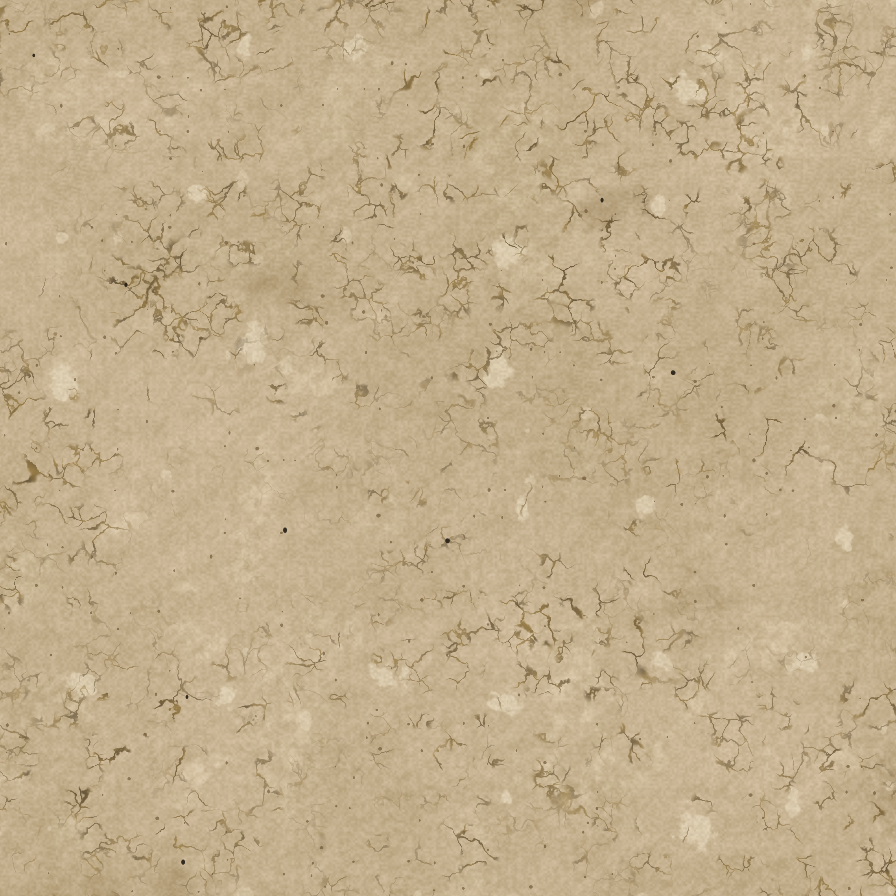
Reproduce this texture procedurally as a three.js fragment shader.

```glsl
// Weathered sandy plaster with hairline cracks, pale chips and dark pits.
varying vec2 vUv;

float hash(vec2 p) {
  return fract(sin(dot(p, vec2(127.1, 311.7))) * 43758.5453);
}

vec2 hash2(vec2 p) {
  return vec2(hash(p), hash(p + 57.3));
}

float noise(vec2 p) {
  vec2 i = floor(p);
  vec2 f = fract(p);
  f = f * f * (3.0 - 2.0 * f);
  float low = mix(hash(i), hash(i + vec2(1.0, 0.0)), f.x);
  float high = mix(hash(i + vec2(0.0, 1.0)), hash(i + 1.0), f.x);
  return mix(low, high, f.y);
}

float fbm(vec2 p) {
  float sum = 0.0;
  float amp = 0.5;
  for (int i = 0; i < 5; i++) {
    sum += amp * noise(p);
    p = mat2(1.6, 1.2, -1.2, 1.6) * p + 7.1;
    amp *= 0.5;
  }
  return sum / 0.97;
}

// Gap between the two nearest cell points: zero along cell borders
float cellBorder(vec2 p) {
  vec2 cell = floor(p);
  float nearest = 8.0;
  float second = 8.0;
  for (int y = -1; y <= 1; y++) {
    for (int x = -1; x <= 1; x++) {
      vec2 id = cell + vec2(float(x), float(y));
      float d = length(id + hash2(id) - p);
      second = min(second, max(nearest, d));
      nearest = min(nearest, d);
    }
  }
  return second - nearest;
}

// Broken, wandering hairlines that gather in loose clusters
float cracks(vec2 uv, float scale, float width) {
  vec2 warp = vec2(fbm(uv * 38.0 + scale), fbm(uv * 38.0 + scale + 31.0)) - 0.5;
  float line = cellBorder((uv + warp * 0.045) * scale);
  float gaps = smoothstep(0.52, 0.76, noise(uv * 44.0 + scale));
  float cluster = smoothstep(0.3, 0.65, fbm(uv * 6.0 + scale * 2.0));
  return smoothstep(width * scale, width * scale * 0.2, line) * gaps * cluster;
}

// One ragged spot in a share of the grid cells
float spots(vec2 uv, float grid, float share, float radius, float ragged) {
  vec2 id = floor(uv * grid) + grid;
  vec2 center = 0.3 + 0.4 * hash2(id + 3.7);
  vec2 offset = (fract(uv * grid) - center) / grid;
  offset.x *= 0.8 + 0.9 * hash(id + 9.2);
  float size = radius * (0.45 + 0.55 * hash(id + 5.1));
  float d = length(offset) / size + ragged * (fbm(uv * 75.0) - 0.5);
  return smoothstep(1.15, 0.65, d) * step(hash(id + 1.3), share);
}

void main() {
  vec2 uv = vUv;

  // Broad mottling, rough relief lit from the upper left, and fine grain
  float mottle = fbm(uv * 7.0) - 0.5;
  vec2 rough = uv * 30.0 + 2.0 * fbm(uv * 11.0);
  float relief = fbm(rough) - fbm(rough + vec2(-0.10, 0.13));
  float grain = noise(uv * 410.0) - 0.5;
  float grit = noise(uv * 190.0 + 13.0) - 0.5;
  float tone = 0.075 * mottle + 0.15 * relief + 0.06 * grain + 0.035 * grit;
  vec3 color = vec3(0.772, 0.694, 0.560) + tone * vec3(1.0, 1.02, 1.3);

  // Brownish smudges and faint pale scuffs
  float smudge = smoothstep(0.62, 0.78, fbm(uv * vec2(6.0, 9.0) + 21.0));
  color -= smudge * fbm(uv * 60.0) * vec3(0.10, 0.11, 0.12);
  float scuff = smoothstep(0.56, 0.72, fbm(uv * 14.0 + 43.0));
  color += scuff * smoothstep(0.4, 0.65, fbm(uv * 90.0)) * vec3(0.04, 0.045, 0.05);

  // Pale chips with crumbled edges
  float chips = spots(uv, 6.0, 0.45, 0.020, 2.4);
  chips = max(chips, 0.7 * spots(uv + 0.37, 15.0, 0.10, 0.009, 2.6));
  color = mix(color, vec3(0.88, 0.82, 0.71) + 0.08 * grain, 0.75 * chips);

  // Cracks, tinted from ochre to dark brown
  float crack = max(cracks(uv, 24.0, 0.0034), 0.8 * cracks(uv + 0.6, 46.0, 0.0030));
  vec3 crackColor = mix(vec3(0.58, 0.46, 0.22), vec3(0.29, 0.23, 0.14), noise(uv * 95.0));
  color = mix(color, crackColor, 0.8 * crack);

  // Tiny specks and a few deep pits
  float specks = spots(uv, 65.0, 0.07, 0.0022, 1.0);
  color = mix(color, vec3(0.42, 0.33, 0.20), 0.65 * specks);
  float pits = spots(uv + 0.19, 11.0, 0.06, 0.0038, 0.8);
  color = mix(color, vec3(0.14, 0.11, 0.08), 0.9 * pits);

  gl_FragColor = vec4(color, 1.0);
}
```
